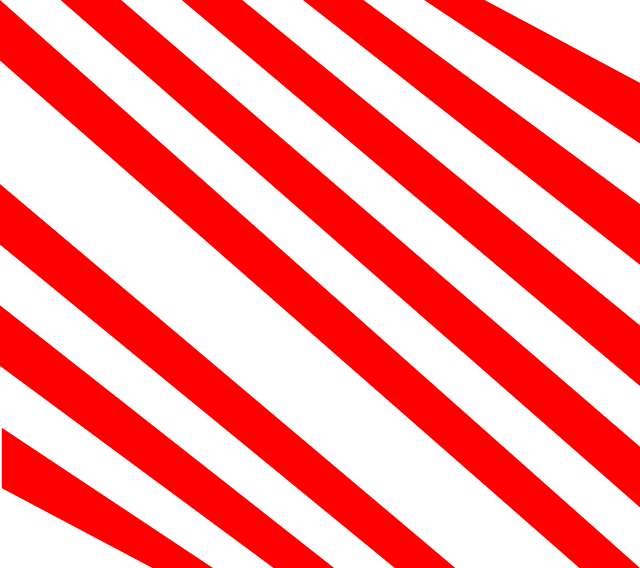
Reproduce this pattern procedurally as a Shadertoy shader.

```glsl
#define RED vec3(1.0, 0.0, 0.0)
#define WHITE vec3(1.0)
#define EDGE_STEP vec2(0.09466, 0.10676)
#define LOWER_SHIFT vec2(0.0046, 0.0037)
#define NOTCH 0.0028

// Smooth coverage of the corner side of the line from the top to the right side
float beyondEdge(vec2 uv, float index, vec2 shift) {
    vec2 cut = EDGE_STEP * index + shift;
    vec2 start = vec2(cut.x, 1.0) * iResolution.xy;
    vec2 along = vec2(1.0, cut.y) * iResolution.xy - start;
    vec2 normal = normalize(vec2(-along.y, along.x));
    return clamp(dot(uv * iResolution.xy - start, normal) + 0.5, 0.0, 1.0);
}

// Band between two neighbouring edges
float stripe(vec2 uv, float index, vec2 shift) {
    return beyondEdge(uv, index, shift) - beyondEdge(uv, index + 1.0, shift);
}

void mainImage(out vec4 fragColor, in vec2 fragCoord) {
    vec2 uv = fragCoord / iResolution.xy;
    vec2 turned = 1.0 - uv;

    // Central stripe below the diagonal, then the first one above it
    float ink = stripe(turned, 0.0, vec2(0.0));
    ink += stripe(uv, 1.0, vec2(0.0));

    // Fans toward both corners; the last lower stripe stops short of the side
    float sideGap = clamp(fragCoord.x - NOTCH * iResolution.x + 0.5, 0.0, 1.0);
    for (int i = 3; i <= 7; i += 2) {
        float index = float(i);
        float lower = stripe(turned, index, LOWER_SHIFT);
        ink += stripe(uv, index, vec2(0.0));
        ink += i == 7 ? lower * sideGap : lower;
    }

    fragColor = vec4(mix(WHITE, RED, clamp(ink, 0.0, 1.0)), 1.0);
}
```
